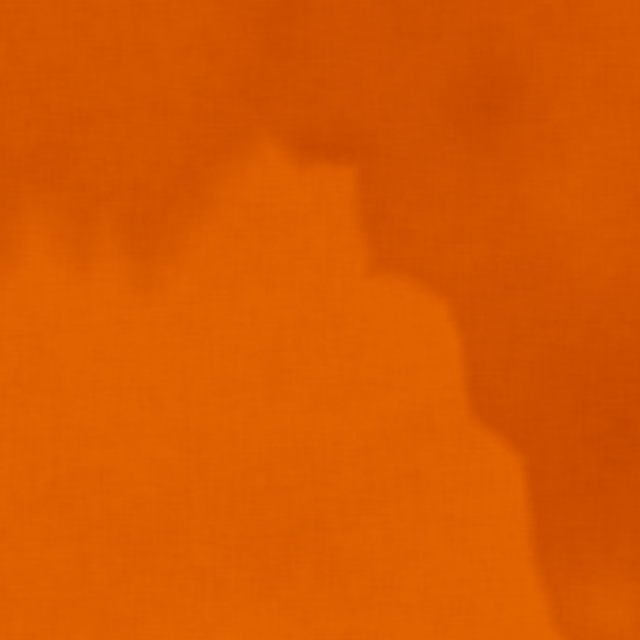
Give the GLSL for this texture, as a Shadertoy shader.

```glsl
float hash(vec2 p) {
    vec3 q = fract(p.xyx * 0.1031);
    q += dot(q, q.yzx + 33.33);
    return fract((q.x + q.y) * q.z);
}

float noise(vec2 p) {
    vec2 cell = floor(p), f = fract(p);
    f = f * f * (3.0 - 2.0 * f);
    return mix(mix(hash(cell), hash(cell + vec2(1, 0)), f.x),
               mix(hash(cell + vec2(0, 1)), hash(cell + vec2(1, 1)), f.x), f.y);
}

float fbm(vec2 p) {
    float sum = 0.0, amplitude = 0.5;
    for (int i = 0; i < 5; i++) {
        sum += amplitude * (noise(p) - 0.5);
        p = mat2(1.6, 1.2, -1.2, 1.6) * p + 7.3;
        amplitude *= 0.5;
    }
    return sum;
}

// Soft round patch of dye
float patchAt(vec2 p, vec2 center, vec2 radius) {
    vec2 d = (p - center) / radius;
    return exp(-dot(d, d));
}

// Signed distance to the ragged tide line, positive on the stained side
float stainDistance(vec2 p) {
    const vec2 tide[16] = vec2[16](
        vec2(-0.10, 0.54), vec2(0.00, 0.60), vec2(0.05, 0.69), vec2(0.13, 0.59),
        vec2(0.17, 0.64), vec2(0.22, 0.56), vec2(0.29, 0.65), vec2(0.42, 0.79),
        vec2(0.47, 0.755), vec2(0.56, 0.74), vec2(0.58, 0.58), vec2(0.70, 0.52),
        vec2(0.745, 0.34), vec2(0.81, 0.28), vec2(0.87, 0.02), vec2(1.10, -0.30));
    float nearest = 1.0, side = 1.0;
    for (int i = 0; i < 15; i++) {
        vec2 a = tide[i], span = tide[i + 1] - a, q = p - a;
        nearest = min(nearest, length(q - span * clamp(dot(q, span) / dot(span, span), 0.0, 1.0)));
        if (q.x >= 0.0 && q.x < span.x) side = sign(q.y - span.y * q.x / span.x);
    }
    return nearest * side;
}

void mainImage(out vec4 fragColor, in vec2 fragCoord) {
    vec2 uv = fragCoord / iResolution.xy;

    // Stain with a wavering edge, more diffuse on the left
    vec2 warp = vec2(fbm(uv * 9.0), fbm(uv * 9.0 + 40.0));
    vec2 p = uv + 0.045 * warp;
    float d = stainDistance(p);
    float blur = mix(0.055, 0.018, smoothstep(0.2, 0.6, uv.x));
    float stain = smoothstep(-blur, blur, d);
    float tone = 0.13 + stain * (0.33 + 0.13 * exp(-max(d, 0.0) * 11.0));

    // Pooled and washed-out areas
    tone += 0.20 * patchAt(p, vec2(0.75, 0.83), vec2(0.07, 0.08));
    tone += 0.16 * stain * patchAt(p, vec2(0.51, 0.77), vec2(0.08, 0.04));
    tone += 0.12 * patchAt(p, vec2(0.43, 0.96), vec2(0.05, 0.09));
    tone += 0.10 * patchAt(p, vec2(0.62, 0.90), vec2(0.25, 0.17));
    tone += 0.32 * stain * patchAt(p, vec2(0.99, 0.33), vec2(0.19, 0.22));
    tone += 0.08 * patchAt(p, vec2(0.42, 0.20), vec2(0.22, 0.18));
    tone -= 0.14 * patchAt(p, vec2(0.92, 0.70), vec2(0.09, 0.18));
    tone -= 0.26 * patchAt(p, vec2(0.95, 0.05), vec2(0.07, 0.05));

    // Cloudy mottling and faint woven fibres
    tone += 0.20 * fbm(uv * 6.0 + 11.0) + 0.14 * fbm(uv * 38.0);
    tone += 0.07 * (noise(uv * vec2(40, 230)) - 0.5);
    tone += 0.06 * (noise(uv * vec2(170, 24) + 60.0) - 0.5);
    tone += 0.05 * (noise(uv * 190.0) - 0.5);

    vec3 brightOrange = vec3(0.892, 0.398, 0.0);
    vec3 burntOrange = vec3(0.745, 0.255, 0.0);
    fragColor = vec4(mix(brightOrange, burntOrange, clamp(tone, 0.0, 1.0)), 1.0);
}
```
